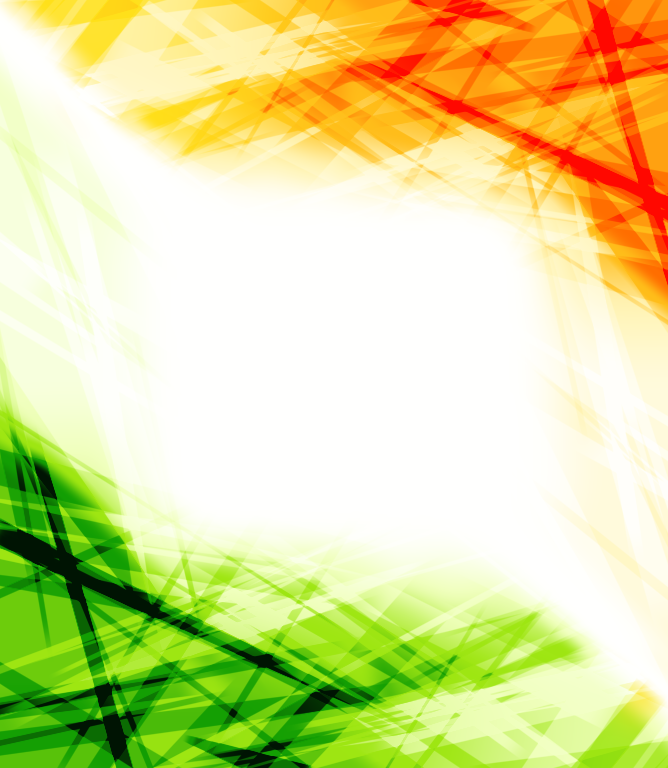
A Shadertoy shader for this background:

```glsl
// Crossing translucent ribbons: warm upper right, green lower left, white glowing middle.
// Positions use canvas height as the unit, with y pointing down from the top.

const vec3 WHITE = vec3(1.0, 1.0, 0.995);
const vec3 YELLOW = vec3(1.0, 0.88, 0.10);

vec3 hash3(float n) {
    return fract(sin(vec3(n, n + 17.3, n + 41.7) * 12.9898) * 43758.55);
}

// Tapered ribbon from a to b with crisp sides and faded ends
float ribbon(vec2 p, vec2 a, vec2 b, float widthA, float widthB, float edge) {
    vec2 axis = b - a;
    float len = length(axis);
    vec2 dir = axis / len;
    float along = dot(p - a, dir) / len;
    float across = abs(dot(p - a, vec2(-dir.y, dir.x)));
    float halfWidth = mix(widthA, widthB, clamp(along, 0.0, 1.0));
    float ends = smoothstep(0.0, 0.12, along) * (1.0 - smoothstep(0.88, 1.0, along));
    return ends * (1.0 - smoothstep(-edge, edge, across - halfWidth));
}

// Ribbons scattered over the region from low to high, alternately dark and light;
// the four angles are the main directions
float scatteredRibbons(vec2 p, int count, float seed, vec2 low, vec2 high, vec4 angles, float edge) {
    float sum = 0.0;
    for (int i = 0; i < count; i++) {
        vec3 h = hash3(float(i) + seed);
        vec3 k = hash3(float(i) + seed + 91.0);
        float angle = angles[i % 4] + 0.24 * (h.z - 0.5);
        vec2 spot = fract(vec2(0.618, 0.755) * float(i) + 0.25 * h.xy);
        vec2 center = mix(low, high, spot);
        vec2 reach = vec2(cos(angle), sin(angle)) * mix(0.16, 0.36, k.x);
        float width = mix(0.003, 0.036, k.y * k.y);
        float tone = (i / 4) % 2 == 0 ? 0.13 : -0.11;
        sum += tone * ribbon(p, center - reach, center + reach, width, width * mix(0.3, 1.6, k.z), edge);
    }
    return sum;
}

// Strong ribbons that carry the darkest accents
float accentRibbons(vec2 p, float edge) {
    float sum = 0.30 * ribbon(p, vec2(0.75, -0.09), vec2(0.90, 0.45), 0.011, 0.008, edge);
    sum += 0.24 * ribbon(p, vec2(0.40, 0.05), vec2(0.99, 0.33), 0.004, 0.018, edge);
    sum += 0.13 * ribbon(p, vec2(0.54, 0.12), vec2(0.76, 0.21), 0.010, 0.014, edge);
    sum += 0.15 * ribbon(p, vec2(0.72, 0.19), vec2(0.96, 0.32), 0.010, 0.016, edge);
    sum += 0.26 * ribbon(p, vec2(0.53, -0.02), vec2(0.70, 0.04), 0.022, 0.004, edge);
    sum += 0.18 * ribbon(p, vec2(0.99, 0.56), vec2(0.73, 0.20), 0.030, 0.014, edge);
    sum += 0.20 * ribbon(p, vec2(0.46, 0.16), vec2(0.98, 0.49), 0.002, 0.003, edge);
    sum += 0.16 * ribbon(p, vec2(0.06, 0.13), vec2(0.20, -0.04), 0.016, 0.022, edge);
    sum += 0.12 * ribbon(p, vec2(0.04, 0.12), vec2(0.70, 0.00), 0.005, 0.010, edge);
    sum -= 0.15 * ribbon(p, vec2(0.24, 0.26), vec2(0.78, -0.03), 0.004, 0.007, edge);
    sum -= 0.14 * ribbon(p, vec2(0.44, 0.24), vec2(0.97, 0.06), 0.012, 0.005, edge);
    return sum;
}

// Broad tone: rich at the corner and down the side, medium along the top
float baseTone(vec2 p) {
    float corner = 1.0 - smoothstep(0.35, 1.35, length((p - vec2(0.85, 0.07)) / vec2(0.54, 0.33)));
    float top = 1.0 - smoothstep(0.06, 0.27, p.y);
    float side = smoothstep(-0.02, 0.14, p.x - 0.65 - 1.2 * (p.y - 0.26));
    side *= 1.0 - smoothstep(0.38, 0.58, p.y);
    return max(0.10 + 0.34 * corner + 0.19 * top, 0.10 + 0.50 * side);
}

vec3 ramp(float tone, vec3 pale, vec3 middle, vec3 deep, vec3 dark) {
    vec3 color = mix(WHITE, pale, smoothstep(0.0, 0.2, tone));
    color = mix(color, middle, smoothstep(0.16, 0.45, tone));
    color = mix(color, deep, smoothstep(0.48, 0.78, tone));
    return mix(color, dark, smoothstep(0.80, 1.02, tone));
}

float roundedBox(vec2 p, vec2 halfSize, float radius) {
    vec2 d = abs(p) - halfSize + radius;
    return length(max(d, 0.0)) + min(max(d.x, d.y), 0.0) - radius;
}

float glow(vec2 p, vec2 center, float falloff) {
    return exp(-falloff * dot(p - center, p - center));
}

void mainImage(out vec4 fragColor, in vec2 fragCoord) {
    vec2 p = vec2(fragCoord.x, iResolution.y - fragCoord.y) / iResolution.y;
    float edge = 0.9 / iResolution.y;

    // Both halves share one pattern, turned by half a circle
    float diagonal = (p.x - p.y + 0.033) * 0.7071;
    bool warm = diagonal > 0.0;
    vec2 q = warm ? p : vec2(0.9375 - p.x, 1.0 - p.y);

    // Ribbons across the top and facets down the side
    float base = baseTone(q);
    float detail = accentRibbons(q, edge);
    detail += scatteredRibbons(q, 56, 7.0, vec2(0.02, -0.02), vec2(0.94, 0.28),
                               vec4(-0.20, -0.95, -0.38, 0.55), edge);
    detail += scatteredRibbons(q, 24, 203.0, vec2(0.70, 0.20), vec2(0.96, 0.80),
                               vec4(0.18, 1.15, 0.62, 1.30), edge);
    detail = max(detail, -0.24);

    // Clear the middle and the diagonal
    float tone = max(base + detail * mix(0.36, 1.0, smoothstep(0.12, 0.55, base)), 0.03);
    float clearing = smoothstep(0.0, 0.15, roundedBox(p - vec2(0.449, 0.482), vec2(0.195, 0.168), 0.04));
    tone *= clearing * smoothstep(0.0, 0.065, abs(diagonal));

    vec3 warmMiddle = mix(YELLOW, vec3(1.0, 0.74, 0.10), smoothstep(0.15, 0.5, p.x));
    vec3 color = warm
        ? ramp(tone, vec3(1.0, 0.96, 0.73), warmMiddle, vec3(1.0, 0.43, 0.0), vec3(1.0, 0.03, 0.0))
        : ramp(tone, vec3(0.94, 1.0, 0.74), vec3(0.62, 0.90, 0.07), vec3(0.07, 0.62, 0.01), vec3(0.0, 0.08, 0.01));

    // Yellow sparks at both ends of the white diagonal
    float spark = glow(p, vec2(0.13, 0.12), 500.0) + glow(p, vec2(0.835, 0.90), 600.0);
    spark *= smoothstep(0.0, 0.03, abs(diagonal));
    color = mix(color, YELLOW, spark * clamp(0.35 + 2.0 * detail, 0.0, 0.8));

    fragColor = vec4(color, 1.0);
}
```
